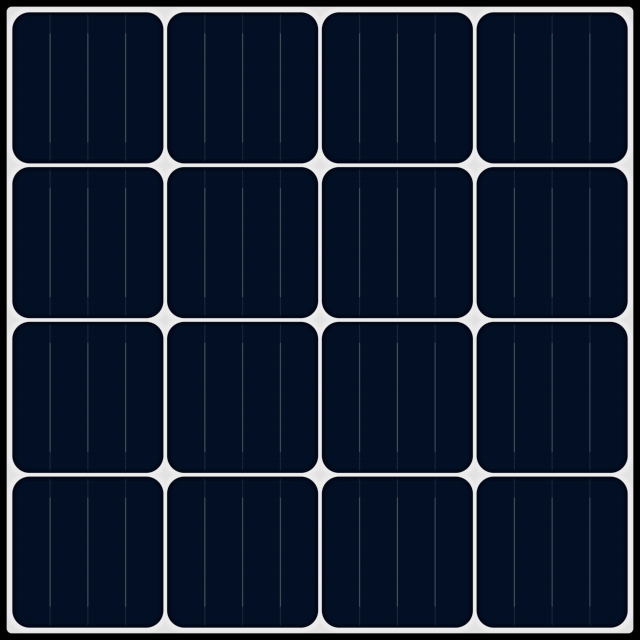
Give the GLSL for this pattern, as a WebGL 1 fragment shader.

```glsl
precision highp float;
// Solar panel: a 4 by 4 grid of dark rounded cells on a white backing sheet.

uniform vec2 u_resolution;

const float CELLS = 4.0;
const float PITCH = 0.2418;
const float CELL_HALF = 0.1180;
const float CELL_RADIUS = 0.0270;
const float SHEET_HALF = 0.4896;
const float SHEET_RADIUS = 0.0080;
const float BUSBAR_STEP = 0.0590;
const float FINGER_STEP = 0.0147;

const vec3 FRAME_BLACK = vec3(0.003, 0.003, 0.006);
const vec3 SHEET_WHITE = vec3(0.925, 0.925, 0.925);
const vec3 CELL_NAVY = vec3(0.006, 0.060, 0.140);
const vec3 CELL_RIM = vec3(0.008, 0.026, 0.085);
const vec3 FINGER_BLUE = vec3(0.030, 0.092, 0.175);
const vec3 BUSBAR_GREY = vec3(0.330, 0.350, 0.385);

float hash(vec2 p) {
  return fract(sin(dot(p, vec2(12.99, 78.23))) * 4375.85);
}

float roundedBox(vec2 p, float halfSize, float radius) {
  vec2 q = abs(p) - halfSize + radius;
  return length(max(q, 0.0)) + min(max(q.x, q.y), 0.0) - radius;
}

// Coverage of the region where the distance is negative.
float fill(float d, float soft) {
  return 1.0 - smoothstep(-soft, soft, d);
}

// Three vertical conductors, bright in the middle and dim at both tips.
float busbars(vec2 p, vec2 id, float soft) {
  float index = clamp(floor(p.x / BUSBAR_STEP + 0.5), -1.0, 1.0);
  float line = fill(abs(p.x - index * BUSBAR_STEP) - 0.0008, soft);
  float body = fill(abs(p.y) - 0.0853, soft);
  float tip = fill(abs(p.y) - 0.1140, soft);
  float tone = mix(0.85, 1.0, hash(vec2(id.x, index)));
  return line * tone * mix(0.35 * tip, 1.0, body);
}

// Faint horizontal collector lines.
float fingers(float y, float soft) {
  float d = abs(fract(y / FINGER_STEP) - 0.5) * FINGER_STEP;
  return fill(d - 0.0006, soft);
}

vec3 cellColor(vec2 p, vec2 id, float d, float soft) {
  vec3 color = mix(CELL_NAVY, CELL_RIM, smoothstep(-0.010, 0.0, d));
  float inner = fill(abs(p.x) - 0.110, 0.004);
  color = mix(color, FINGER_BLUE, 0.4 * inner * fingers(p.y, soft));
  return mix(color, BUSBAR_GREY, busbars(p, id, soft));
}

void main() {
  float scale = min(u_resolution.x, u_resolution.y);
  vec2 p = (gl_FragCoord.xy - 0.5 * u_resolution) / scale;
  float soft = max(0.75 / scale, 0.0012);

  // Nearest cell and position relative to its centre
  float last = 0.5 * CELLS - 0.5;
  vec2 id = clamp(floor(p / PITCH) + 0.5, -last, last);
  vec2 local = p - id * PITCH;
  float cell = roundedBox(local, CELL_HALF, CELL_RADIUS);
  float sheet = roundedBox(p, SHEET_HALF, SHEET_RADIUS);

  // Backing sheet, slightly greyer in the open diamonds between corners
  vec3 backing = SHEET_WHITE - 0.04 * smoothstep(0.003, 0.012, cell);
  vec3 color = mix(FRAME_BLACK, backing, fill(sheet, soft));
  color = mix(color, cellColor(local, id, cell, soft), fill(cell, soft));

  gl_FragColor = vec4(color, 1.0);
}
```
